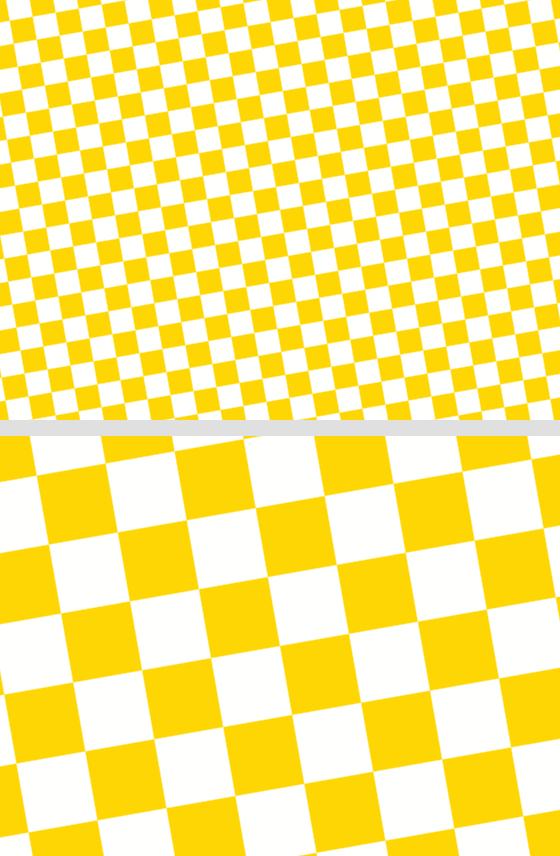
Top, the full canvas; bottom, a detail of the centre.
This pattern is drawn by a WebGL 1 fragment shader. Its source:

```glsl
precision highp float;

uniform vec2 u_resolution;

// Alternates in sign from one unit cell to the next, with a soft step between
vec2 alternatingSign(vec2 cell, float softness) {
  vec2 wave = 0.5 - abs(mod(cell + 0.5, 2.0) - 1.0);
  return clamp(wave / softness, -1.0, 1.0);
}

void main() {
  // Eighteen cells per canvas height, measured from the centre
  float cellsPerPixel = 18.0 / u_resolution.y;
  vec2 position = (gl_FragCoord.xy - 0.5 * u_resolution) * cellsPerPixel;

  // Tilt the board so its rows climb to the right
  float tilt = radians(10.0);
  vec2 rowAxis = vec2(cos(tilt), sin(tilt));
  vec2 columnAxis = vec2(-rowAxis.y, rowAxis.x);
  vec2 cell = vec2(dot(position, rowAxis), dot(position, columnAxis));

  // Checker parity, smoothed across the cell edges
  vec2 parity = alternatingSign(cell, 0.75 * cellsPerPixel);
  float whiteness = 0.5 + 0.5 * parity.x * parity.y;

  vec3 yellow = vec3(0.995, 0.84, 0.015);
  vec3 white = vec3(1.0, 1.0, 0.995);
  gl_FragColor = vec4(mix(yellow, white, whiteness), 1.0);
}
```
